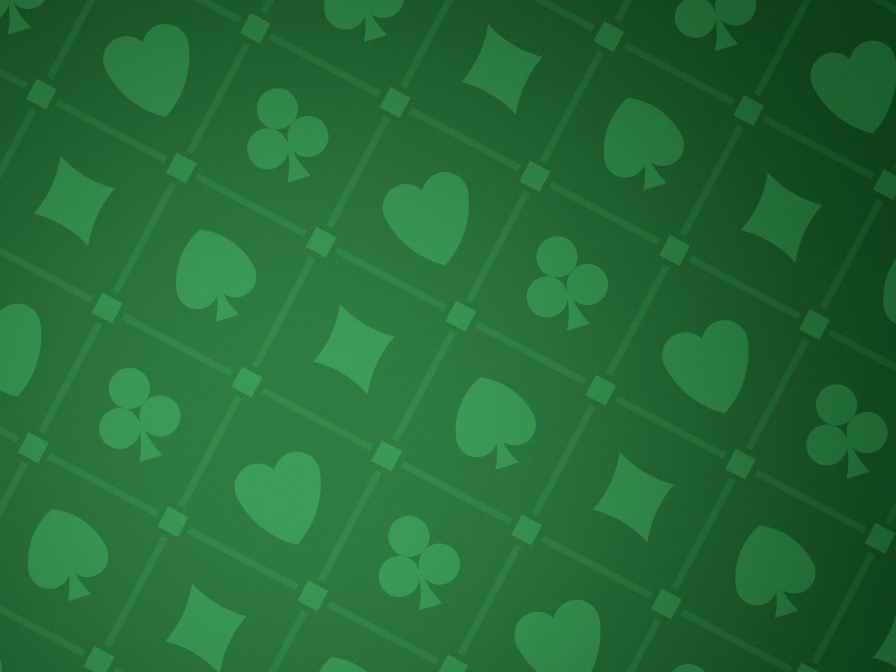
A Shadertoy shader for this pattern:

```glsl
mat2 rotation(float angle) {
    float c = cos(angle), s = sin(angle);
    return mat2(c, s, -s, c);
}

float hash(vec2 p) {
    vec3 q = fract(vec3(p.xyx) * 0.1031);
    q += dot(q, q.yzx + 33.33);
    return fract((q.x + q.y) * q.z);
}

float coverage(float d, float pixel) {
    return clamp(0.5 - d / pixel, 0.0, 1.0);
}

// Two round lobes, each joined to the bottom tip by a tangent arc
float lobedBody(vec2 p, vec2 lobe, float radius, float tipY) {
    p.x = abs(p.x);
    vec2 outward = vec2(0.985, -0.174);
    vec2 toTip = vec2(0.0, tipY) - lobe;
    float reach = (dot(toTip, toTip) - radius * radius)
                / (2.0 * (radius - dot(toTip, outward)));
    float side = length(p - lobe + reach * outward) - reach - radius;
    float joinY = lobe.y + radius * outward.y;
    return min(length(p - lobe) - radius, max(side, p.y - joinY));
}

float stem(vec2 p) {
    float t = clamp((-0.06 - p.y) / 0.22, 0.0, 1.0);
    float flare = abs(p.x) - 0.015 - 0.06 * t * t;
    return max(flare, max(p.y + 0.04, -0.285 - p.y));
}

float heart(vec2 p) {
    return lobedBody(p, vec2(0.129, 0.052), 0.1475, -0.37);
}

float spade(vec2 p) {
    float body = lobedBody(vec2(p.x, -p.y), vec2(0.125, 0.048), 0.133, -0.302);
    return min(body, stem(p));
}

float club(vec2 p) {
    p.x += 0.016;
    float top = length(p - vec2(0.0, 0.18)) - 0.13;
    float sides = length(vec2(abs(p.x), p.y) - vec2(0.133, -0.044)) - 0.13;
    return min(min(top, sides), stem(p));
}

// Concave rhombus bounded by four large circles
float diamond(vec2 p) {
    return 0.7006 - length(abs(p) - vec2(0.6335, 0.598));
}

float suit(vec2 p, vec2 cell) {
    vec2 parity = mod(cell, 2.0);
    if (parity.x < 0.5) return parity.y < 0.5 ? club(p) : spade(p);
    return parity.y < 0.5 ? heart(p) : diamond(p);
}

void mainImage(out vec4 fragColor, in vec2 fragCoord) {
    vec2 uv = fragCoord / iResolution.y;
    float cellSize = 0.2354;
    float pixel = 1.0 / (iResolution.y * cellSize);
    vec2 grid = rotation(0.487) * (uv - vec2(0.6858, 0.5295)) / cellSize;

    // Suits stand on the diagonal of each cell
    vec2 local = rotation(-0.7854) * (fract(grid) - 0.5);
    float suitMask = coverage(suit(local, floor(grid)), pixel);

    // Square studs at the crossings, with lines stopping short of them
    vec2 node = abs(fract(grid + 0.5) - 0.5);
    float nearAxis = min(node.x, node.y);
    float farAxis = max(node.x, node.y);
    float studMask = coverage(farAxis - 0.072, pixel);
    float lineMask = coverage(max(nearAxis - 0.022, 0.111 - farAxis), pixel);

    // Felt lit from the lower left, darkening toward the far corners
    float falloff = smoothstep(0.1, 1.1, distance(uv, vec2(0.45, 0.36)));
    vec3 color = mix(vec3(0.185, 0.485, 0.255), vec3(0.05, 0.24, 0.09), falloff);
    float ink = max(max(suitMask, studMask * 0.9), lineMask * 0.4);
    color += vec3(0.05, 0.13, 0.08) * ink;

    // Fine grain
    color += 0.012 * (hash(floor(uv * 384.0)) - 0.5);
    fragColor = vec4(color, 1.0);
}
```
